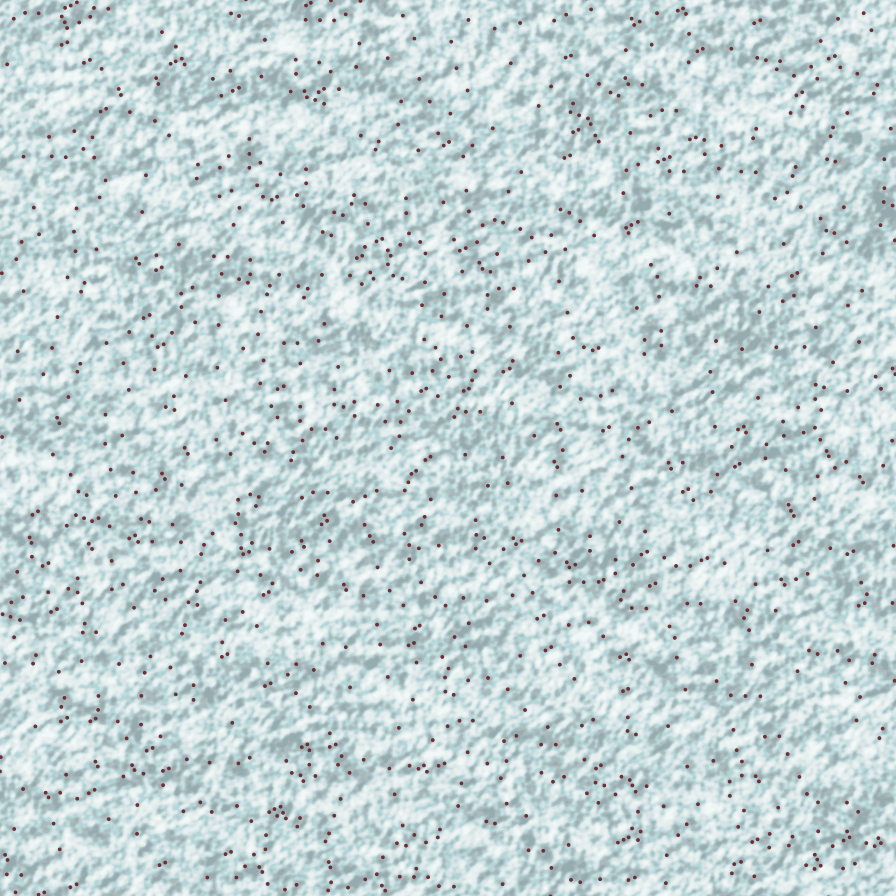
Give the GLSL for this texture, as a WebGL 1 fragment shader.

```glsl
precision highp float;

// Pale, crinkled plaster with slanted strokes, soft wrinkles and rusty specks.
// Stretched layers of gradient noise add up to a shade, which a colour ramp
// paints; a tilted grid of cells scatters the specks where the shade is dark.

uniform vec2 u_resolution;

const vec3 SHADOW = vec3(0.58, 0.67, 0.69);
const vec3 GREY = vec3(0.67, 0.73, 0.74);
const vec3 CYAN = vec3(0.71, 0.84, 0.85);
const vec3 PALE = vec3(0.84, 0.89, 0.90);
const vec3 LIGHT = vec3(0.90, 0.935, 0.935);
const vec3 GLINT = vec3(0.95, 0.97, 0.97);
const vec3 RUST = vec3(0.43, 0.19, 0.21);

const float SPECK_CELLS = 140.0;
const float SPECK_RADIUS = 0.0021;
const float SPECK_CHANCE = 0.18;
const float SPECK_TILT = 0.45;

vec2 hash2(vec2 p) {
  vec3 q = fract(vec3(p.xyx) * vec3(0.1031, 0.1030, 0.0973));
  q += dot(q, q.yzx + 33.33);
  return fract((q.xx + q.yz) * q.zy);
}

vec2 rotate(vec2 p, float angle) {
  float c = cos(angle);
  float s = sin(angle);
  return vec2(c * p.x - s * p.y, s * p.x + c * p.y);
}

// Slope of a random unit gradient at one lattice corner.
float corner(vec2 cell, vec2 offset, vec2 f) {
  float angle = 6.28318 * hash2(cell + offset).x;
  return dot(vec2(cos(angle), sin(angle)), f - offset);
}

float gradientNoise(vec2 p) {
  vec2 cell = floor(p);
  vec2 f = p - cell;
  vec2 u = f * f * f * (f * (f * 6.0 - 15.0) + 10.0);
  float low = mix(corner(cell, vec2(0.0), f), corner(cell, vec2(1.0, 0.0), f), u.x);
  float high = mix(corner(cell, vec2(0.0, 1.0), f), corner(cell, vec2(1.0), f), u.x);
  return mix(low, high, u.y);
}

// Noise stretched along a direction; frequency is (along, across).
float strokes(vec2 p, float angle, vec2 frequency, float seed) {
  return gradientNoise(rotate(p, -angle) * frequency + seed);
}

// Relief shade, scaled to a spread of about one around zero.
float reliefShade(vec2 p) {
  vec2 bend = vec2(gradientNoise(p * 9.0 + 11.3), gradientNoise(p * 9.0 + 47.7));
  vec2 q = p + 0.012 * bend;
  float shade = 1.0 * strokes(q, 0.42, vec2(34.0, 88.0), 71.3);
  shade += 0.9 * strokes(q, 0.95, vec2(66.0, 128.0), 133.6);
  shade += 0.5 * strokes(q, 1.57, vec2(62.0, 145.0), 219.2);
  shade += 0.55 * strokes(p, 0.3, vec2(150.0, 185.0), 307.8);
  shade += 0.6 * strokes(q, -0.06, vec2(6.5, 24.0), 401.4);
  return shade / 0.36;
}

vec3 ramp(float shade) {
  vec3 colour = mix(SHADOW, GREY, smoothstep(-2.1, -1.1, shade));
  colour = mix(colour, CYAN, smoothstep(-1.1, -0.32, shade));
  colour = mix(colour, PALE, smoothstep(-0.32, 0.39, shade));
  colour = mix(colour, LIGHT, smoothstep(0.39, 1.15, shade));
  return mix(colour, GLINT, smoothstep(1.15, 2.5, shade));
}

// Coverage of the speck in the cell around p, kept only in dark hollows.
float speck(vec2 p, float pixel) {
  vec2 grid = rotate(p, -SPECK_TILT) * SPECK_CELLS;
  vec2 cell = floor(grid);
  vec2 centre = cell + 0.5 + 0.16 * (hash2(cell + 517.0) - 0.5);
  vec2 position = rotate(centre / SPECK_CELLS, SPECK_TILT);
  float chosen = step(hash2(cell + 823.0).x, SPECK_CHANCE);
  float hollow = step(reliefShade(position), -0.5);
  float gap = length(p - position) - SPECK_RADIUS;
  return chosen * hollow * (1.0 - smoothstep(-0.6 * pixel, 0.6 * pixel, gap));
}

void main() {
  float side = min(u_resolution.x, u_resolution.y);
  vec2 p = gl_FragCoord.xy / side;
  vec3 colour = ramp(reliefShade(p));
  colour = mix(colour, RUST, speck(p, 1.0 / side));
  gl_FragColor = vec4(colour, 1.0);
}
```
